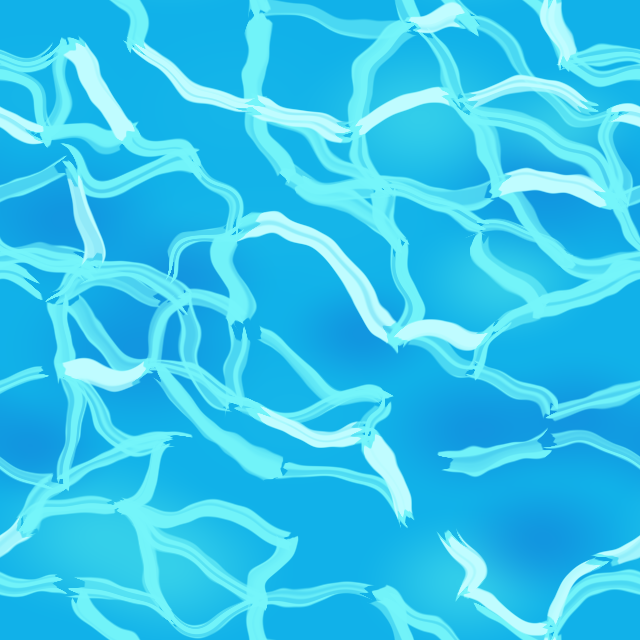
This texture is drawn by a WebGL 1 fragment shader. Its source:

```glsl
precision highp float;
// Painted water surface: bristly cyan and white brush strokes over soft blue.
// Strokes join the nodes of a jittered, wrapping lattice; layered sines make
// them wander, and soft cellular patches tint the water below.
uniform vec2 u_resolution;

const vec2 LATTICE = vec2(6.0, 9.0);      // stroke nodes per tile
const vec2 PATCHES = vec2(4.0, 5.0);      // tinted patches per tile
const float HALF_WIDTH = 0.0135;          // mean half width of a stroke
const float SOFTNESS = 0.0018;            // edge blur
const float FRAY = 0.03;                  // how unevenly the bristles end
const float BEND = 0.34;                  // bow of a stroke, relative to length
const float BRISTLES = 2.3;               // bristles per half width
const vec3 STROKE_ODDS = vec3(0.74, 0.46, 0.46); // right, up, up-left
const float GLINT_ODDS = 0.17;
const vec3 WATER = vec3(0.065, 0.695, 0.912);
const vec3 DEEP = vec3(0.07, 0.55, 0.865);
const vec3 SHALLOW = vec3(0.24, 0.84, 0.92);
const vec3 FOAM = vec3(0.455, 0.96, 0.98);
const vec3 GLINT = vec3(0.76, 0.99, 1.0);
const float PI = 3.14159;

vec4 hash4(vec2 cell, float salt) {
  float s = dot(cell, vec2(12.99, 78.23)) + salt * 37.7;
  return fract(sin(s + vec4(0.0, 1.7, 3.1, 5.3)) * 43758.5);
}

float noise1(float x, float salt) {
  float i = floor(x);
  float f = x - i;
  float a = hash4(vec2(i, 3.0), salt).x;
  float b = hash4(vec2(i + 1.0, 3.0), salt).x;
  return mix(a, b, f * f * (3.0 - 2.0 * f));
}

// Wandering offset; whole frequencies keep it seamless
vec2 wander(vec2 p) {
  vec2 a = 2.0 * PI * p;
  vec2 slow = sin(vec2(5.0, 6.0) * a.yx + 2.0 * sin(3.0 * a + 1.0));
  vec2 quick = sin(vec2(13.0, 11.0) * a.yx + vec2(4.0, -5.0) * a + 2.0);
  return 0.006 * slow + 0.0022 * quick;
}

vec2 node(vec2 cell) {
  vec2 jitter = hash4(mod(cell, LATTICE), 1.0).xy;
  return (cell + 0.1 + 0.8 * jitter) / LATTICE;
}

// Opacity of the foam (x) and of the white glint (y) of one stroke
vec2 stroke(vec2 p, vec2 a, vec2 b, vec4 look, float salt) {
  float len = length(b - a);
  vec2 dir = (b - a) / len;
  vec2 rel = p - a;
  float along = dot(rel, dir);
  float across = dot(rel, vec2(-dir.y, dir.x));
  float angle = PI * along / len;

  // Bowed centre line, with the distance corrected for its slope
  float bow = BEND * (look.x - 0.5);
  float swing = 0.5 * BEND * (look.y - 0.5);
  float centre = len * (bow * sin(angle) + swing * sin(2.0 * angle));
  float slope = PI * (bow * cos(angle) + 2.0 * swing * cos(2.0 * angle));
  float off = (across - centre) * inversesqrt(1.0 + slope * slope);

  float halfWidth = HALF_WIDTH * (0.72 + 0.6 * look.z);
  float reach = len * (0.84 + 0.18 * look.w);
  if (abs(off) > halfWidth * 1.4 || along < -FRAY || along > reach + FRAY)
    return vec2(0.0);

  // Bristles run along the stroke and end at different places
  float lane = off / halfWidth * BRISTLES + 0.5 * sin(angle * 1.3 + look.x * 6.0);
  float bristle = noise1(lane + 20.0, salt);
  float ends = min(along, reach - along) + FRAY * (bristle - 0.4);
  float ragged = 0.86 + 0.26 * noise1(along * 45.0 + 9.0, salt + 2.0);
  float sides = halfWidth * ragged - abs(off);
  float cover = smoothstep(-SOFTNESS, SOFTNESS, ends)
              * smoothstep(-SOFTNESS, SOFTNESS, sides);
  float body = cover * mix(0.58, 0.97, smoothstep(0.15, 0.6, bristle));
  float glint = body * smoothstep(-SOFTNESS, SOFTNESS, ends - 0.08 * len);
  return vec2(body, glint);
}

vec3 water(vec2 p) {
  vec3 color = WATER;
  vec2 q = p * PATCHES;
  for (int j = -1; j <= 1; j++)
    for (int i = -1; i <= 1; i++) {
      vec2 cell = floor(q) + vec2(float(i), float(j));
      vec4 r = hash4(mod(cell, PATCHES), 7.0);
      float d = length((q - cell - r.xy) * vec2(1.0, 1.15));
      float tint = 1.0 - smoothstep(0.0, 0.55 + 0.4 * r.w, d);
      color = mix(color, r.z < 0.42 ? DEEP : SHALLOW,
                  tint * (r.z < 0.72 ? 0.75 : 0.1));
    }
  return color;
}

void main() {
  vec2 uv = gl_FragCoord.xy / u_resolution;
  vec2 p = uv + wander(uv);
  vec2 home = floor(p * LATTICE);
  vec2 clear = vec2(1.0);   // what the foam and the glints leave uncovered

  for (int j = -2; j <= 1; j++)
    for (int i = -2; i <= 2; i++) {
      vec2 cell = home + vec2(float(i), float(j));
      vec2 start = node(cell);
      vec4 pick = hash4(mod(cell, LATTICE), 4.0);
      for (int k = 0; k < 3; k++) {
        vec2 stepTo = k == 0 ? vec2(1.0, 0.0) : k == 1 ? vec2(0.0, 1.0) : vec2(-1.0, 1.0);
        float salt = 11.0 + float(k);
        if (pick[k] > STROKE_ODDS[k]) continue;
        vec4 look = hash4(mod(cell, LATTICE), salt);
        vec2 paint = stroke(p, start, node(cell + stepTo), look, salt + 40.0 * look.y);
        float shines = step(fract(look.w * 17.0 + pick.w), GLINT_ODDS);
        clear *= 1.0 - paint * vec2(1.0, shines);
      }
    }

  vec3 color = mix(FOAM, water(uv), clear.x);
  gl_FragColor = vec4(mix(GLINT, color, clear.y), 1.0);
}
```
